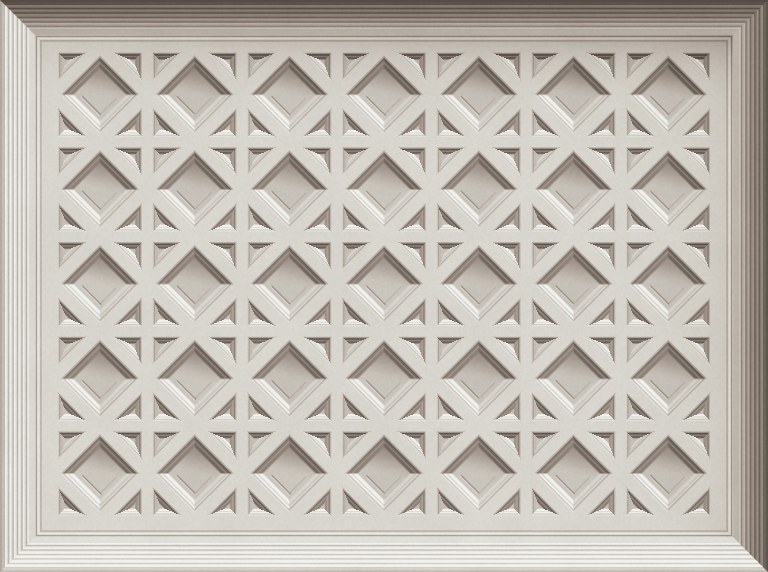
Give the GLSL for this pattern, as a WebGL 2 fragment shader.

```glsl
#version 300 es
precision highp float;
// A cream plaster panel of 7 by 5 coffers inside a stepped moulding.
// Each cell is a sunken diamond with four corner triangles; bevels are
// toned by their inward direction against a light from above and the right.

uniform vec2 u_resolution;
out vec4 fragColor;

const float CELLS_WIDE = 8.11;           // canvas width in cell pitches
const vec2 GRID_HALF = vec2(3.0, 2.0);   // 7 columns, 5 rows
const vec2 COFFER_LIGHT = vec2(0.26, 0.966);
const vec2 FRAME_LIGHT = vec2(0.58, 0.815);
const float FACE = 0.845;
const float DIAG = 0.70711;

float hash(vec2 p) {
    vec3 q = fract(p.xyx * vec3(0.1031, 0.1030, 0.0973));
    q += dot(q, q.yzx + 33.33);
    return fract((q.x + q.y) * q.z);
}

float noise(vec2 p) {
    vec2 i = floor(p), f = fract(p);
    f = f * f * (3.0 - 2.0 * f);
    float low = mix(hash(i), hash(i + vec2(1, 0)), f.x);
    float high = mix(hash(i + vec2(0, 1)), hash(i + vec2(1, 1)), f.x);
    return mix(low, high, f.y);
}

float cover(float d, float px) { return smoothstep(-px, px, d); }

float line(float d, float halfWidth, float px) {
    return 1.0 - smoothstep(halfWidth - px * 0.5, halfWidth + px, abs(d));
}

float wallTone(vec2 inward, vec2 light) { return 0.70 + 0.29 * dot(inward, light); }

// Lip, stepped wall and floor, by depth t inside the outline.
float recess(float tone, float floorTone, float t, float wall, float rim, float run, float px) {
    tone = mix(tone, mix(FACE, wall, 0.4), cover(t, px * 0.7));
    tone = mix(tone, wall, cover(t - rim, px * 0.7));
    tone -= 0.13 * line(t - rim, 0.004, px);
    tone += (0.72 - wall) * 0.45 * line(t - rim - run * 0.42, 0.005, px);
    return mix(tone, floorTone, smoothstep(rim + run * 0.8, rim + run + px, t));
}

float diamond(float tone, vec2 c, float seed, float px) {
    vec2 side = clamp(c / px, -1.0, 1.0);
    float t = 0.292 - (abs(c.x) + abs(c.y)) * DIAG;
    float ground = 0.785 - 0.17 * smoothstep(-0.02, 0.30, c.y + 0.25 * c.x);
    ground += 0.02 * (seed - 0.5);
    // Scored lines along the lower edges of the floor
    vec2 r = vec2(c.x - c.y, c.x + c.y) * DIAG;
    float span = cover(r.x + 0.12, px) * cover(0.14 + 0.03 * seed - r.x, px);
    ground -= 0.19 * span * line(r.y + 0.145, 0.004, px);
    ground += 0.07 * span * line(r.y + 0.156, 0.004, px);
    float shortSpan = cover(r.y + 0.145, px) * cover(0.10 - r.y, px);
    ground -= 0.07 * shortSpan * line(r.x - 0.15, 0.003, px);
    return recess(tone, ground, t, wallTone(-side * DIAG, COFFER_LIGHT), 0.021, 0.075, px);
}

float triangles(float tone, vec2 c, float px) {
    vec2 side = sign(c), leg = 0.443 - abs(c);
    float hyp = (abs(c.x) + abs(c.y) - 0.586) * DIAG;
    float t = min(hyp, min(leg.x, leg.y));
    vec2 inward = leg.x < leg.y ? vec2(-1, 0) : vec2(0, -1);
    if (hyp < min(leg.x, leg.y)) inward = vec2(DIAG);
    float wall = wallTone(inward * side, COFFER_LIGHT);
    return recess(tone, 0.77, t, wall, 0.018, 0.052, px);
}

// Mitred moulding by distance to the nearest canvas edge.
float moulding(float tone, vec2 q, vec2 halfSize, float px) {
    vec2 f = halfSize - abs(q);
    float e = min(f.x, f.y);
    float across = wallTone(vec2(-sign(q.x), 0), FRAME_LIGHT);
    float along = wallTone(vec2(0, -sign(q.y)), FRAME_LIGHT);
    float wall = mix(across, along, cover(f.x - f.y, px));
    float steep = mix(1.0, 0.35, smoothstep(0.10, 0.34, e));
    float frame = mix(FACE, wall, steep);
    frame -= 0.17 * (1.0 - smoothstep(0.01, 0.05, e));
    for (int k = 0; k < 6; k++) {
        float at = 0.045 + 0.047 * float(k);
        frame -= 0.13 * line(e - at, 0.005, px);
        frame += 0.07 * line(e - at - 0.016, 0.006, px);
    }
    tone = mix(frame, tone, cover(e - 0.37, px));
    tone -= 0.18 * line(e - 0.385, 0.004, px) + 0.15 * line(e - 0.432, 0.004, px);
    return tone + 0.06 * line(e - 0.405, 0.008, px);
}

vec3 plaster(float v) {
    vec3 c = mix(vec3(0.33, 0.30, 0.27), vec3(0.62, 0.57, 0.53), clamp((v - 0.33) / 0.29, 0.0, 1.0));
    c = mix(c, vec3(0.84, 0.83, 0.80), clamp((v - 0.62) / 0.22, 0.0, 1.0));
    return mix(c, vec3(0.94, 0.94, 0.93), clamp((v - 0.84) / 0.10, 0.0, 1.0));
}

void main() {
    float px = CELLS_WIDE / u_resolution.x;
    vec2 q = (gl_FragCoord.xy - 0.5 * u_resolution) * px;
    vec2 halfSize = 0.5 * u_resolution * px;

    // Coffer grid
    vec2 g = q - vec2(0.0, 0.02);
    vec2 id = clamp(round(g), -GRID_HALF, GRID_HALF);
    vec2 c = g - id;
    float tone = triangles(diamond(FACE, c, hash(id + 17.0), px), c, px);

    // Shade cast by the frame at the top and right
    float top = exp(-max(halfSize.y - q.y - 0.38, 0.0) / 0.28);
    float right = exp(-max(halfSize.x - q.x - 0.38, 0.0) / 0.40);
    tone -= top * (0.12 + 0.015 * q.x) + 0.05 * right;
    tone = moulding(tone, q, halfSize, px);

    // Fine grain and soft wear
    tone += 0.018 * (noise(q * 45.0) - 0.5) + 0.014 * (noise(q * 3.0 + 9.0) - 0.5);
    fragColor = vec4(plaster(tone), 1.0);
}
```
